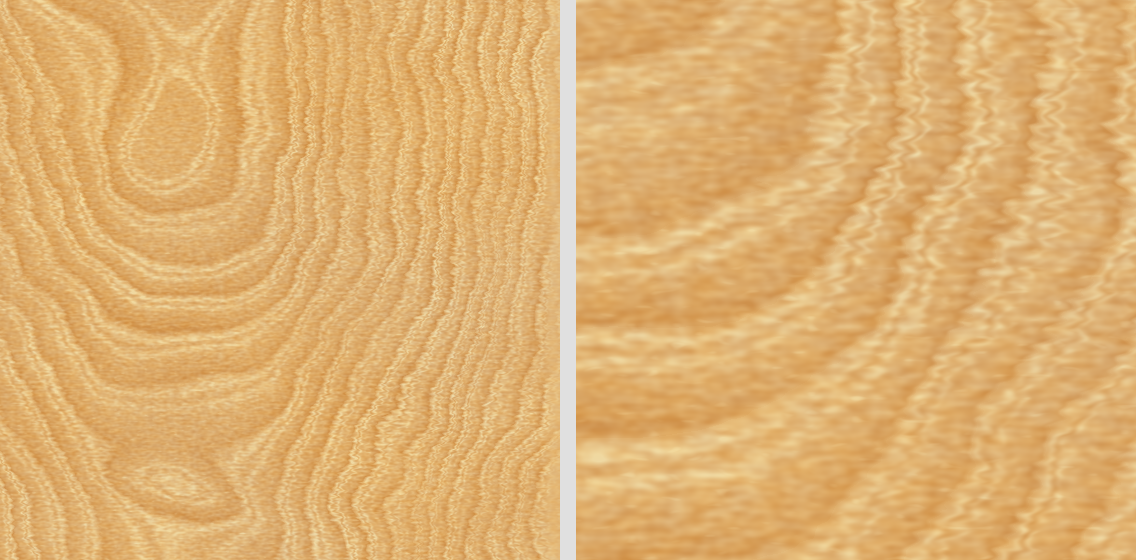
Left: the whole. Right: its middle third, enlarged.
This texture is drawn by a Shadertoy shader. Its source:

```glsl
#define RING_COUNT 15.0
#define WARP 0.036
#define KINK 0.016
#define SHAG 0.0065
#define GRAIN 0.62
#define RIDGE 0.82
#define HEART vec2(0.31, 0.75)
#define KNOT vec2(0.33, 0.115)
#define DARK_WOOD vec3(0.825, 0.59, 0.315)
#define MID_WOOD vec3(0.882, 0.703, 0.452)
#define PALE_WOOD vec3(0.932, 0.828, 0.605)

float hash(vec2 p) {
    vec3 q = fract(p.xyx * vec3(0.1031, 0.1030, 0.0973));
    q += dot(q, q.yzx + 33.33);
    return fract((q.x + q.y) * q.z);
}

float cornerSlope(vec2 cell, vec2 offset) {
    float angle = 6.2832 * hash(cell);
    return dot(vec2(cos(angle), sin(angle)), offset);
}

// Gradient noise, roughly -1 to 1
float noise(vec2 p) {
    vec2 i = floor(p), f = p - i;
    vec2 u = f * f * f * (f * (f * 6.0 - 15.0) + 10.0);
    vec2 e = vec2(1.0, 0.0);
    float low = mix(cornerSlope(i, f), cornerSlope(i + e.xy, f - e.xy), u.x);
    float high = mix(cornerSlope(i + e.yx, f - e.yx), cornerSlope(i + e.xx, f - e.xx), u.x);
    return 1.5 * mix(low, high, u.y);
}

float softMin(float a, float b, float k) {
    float h = max(k - abs(a - b), 0.0) / k;
    return min(a, b) - h * h * k * 0.25;
}

// Bell curve around a centre
float bell(float x, float center, float width) {
    float d = (x - center) / width;
    return exp(-d * d);
}

// Ramp that starts softly at zero
float softRamp(float x) {
    float r = max(x, 0.0);
    return r * r / (r + 0.12);
}

// Height field whose contours are the growth rings
float growth(vec2 uv) {
    vec2 p = uv - HEART;
    float above = max(p.y, 0.0);
    float x = p.x + 0.4 * above * smoothstep(-0.05, -0.25, p.x);

    // Bowl below the heart, pinched loop above it
    float y = p.y > 0.0 ? 0.085 * sin(10.5 * p.y) : softMin(-p.y, 0.47, 0.2);
    float d = length(vec2(x, y));

    // Denser upright rings towards the sides and the foot
    d += 0.8 * softRamp(x - 0.14) + 0.5 * softRamp(-x - 0.08);
    float foot = smoothstep(0.38, 0.68, -p.y);
    d += foot * mix(0.42, 0.22, smoothstep(-0.1, 0.2, x)) * sqrt(x * x + 0.003);

    // Slanted knot
    vec2 q = uv - KNOT;
    vec2 k = vec2(0.96 * q.x - 0.28 * q.y, 0.28 * q.x + 0.96 * q.y);
    return d - 0.075 * bell(k.x, 0.0, 0.12) * bell(k.y, 0.0, 0.04);
}

void mainImage(out vec4 fragColor, in vec2 fragCoord) {
    vec2 uv = fragCoord / iResolution.xy;

    // Broad bends, small kinks and a sideways shag along the fibres
    vec2 p = uv;
    p += WARP * vec2(noise(uv * 4.0 + 3.7), 0.7 * noise(uv * 4.0 + 21.3));
    p += KINK * vec2(noise(uv * vec2(9.0, 14.0) + 8.1), 0.5 * noise(uv * 13.0 + 47.0));
    p.x += SHAG * noise(uv * vec2(60.0, 190.0));
    p.x += 0.003 * noise(uv * vec2(30.0, 60.0) + 61.0);

    // Ring phase with uneven spacing
    float d = growth(p);
    float phase = RING_COUNT * d + 0.3 * noise(vec2(d * 8.0, 5.5)) - 0.15;
    float ring = floor(phase);
    float t = phase - ring;

    // Horizontal fibre dashes, bright flecks and soft clouds
    float dashes = noise(uv * vec2(65.0, 215.0) + 13.0);
    float fibres = noise(uv * vec2(120.0, 200.0) + 90.0);
    float flecks = smoothstep(0.45, 0.9, noise(uv * vec2(75.0, 220.0) + 150.0));
    float clouds = noise(uv * vec2(6.0, 8.0) + 31.0);

    // Each ring: pale twin ridge, mild darkening, thin dark edge; plain heart
    float strength = 0.75 + 0.3 * hash(vec2(ring + 40.0, 7.0)) + 0.35 * noise(uv * 6.0 + 70.0);
    strength *= step(0.5, ring);
    float side = smoothstep(0.4, 0.7, uv.x);
    float ridges = bell(t, 0.13, 0.08) + 0.85 * bell(t, 0.38, 0.075);
    ridges += 0.45 * side * bell(t, 0.66, 0.08);
    ridges *= 1.0 + 0.35 * dashes;
    float shade = smoothstep(0.4, 0.85, t) * (1.0 - smoothstep(0.93, 1.0, t));
    float edge = bell(t, 0.92, 0.07) + 0.4 * bell(t, 0.255, 0.045);
    float tone = strength * (RIDGE * ridges - 0.34 * shade - 0.36 * edge) - 0.15;
    tone += GRAIN * (0.75 * dashes + 0.6 * fibres) + 0.45 * flecks + 0.17 * clouds;

    // Pale strip along the right border
    tone = mix(tone, 0.2 + 0.4 * tone, smoothstep(0.965, 0.99, uv.x));

    vec3 color = mix(MID_WOOD, DARK_WOOD, clamp(-tone, 0.0, 1.2));
    color = mix(color, PALE_WOOD, clamp(tone, 0.0, 1.15));

    // Warm and grey drift of the hue
    float warmth = noise(uv * 3.0 + 55.0) + noise(uv * vec2(50.0, 120.0) + 17.0);
    color += warmth * vec3(0.012, 0.0, -0.024);
    fragColor = vec4(color, 1.0);
}
```
